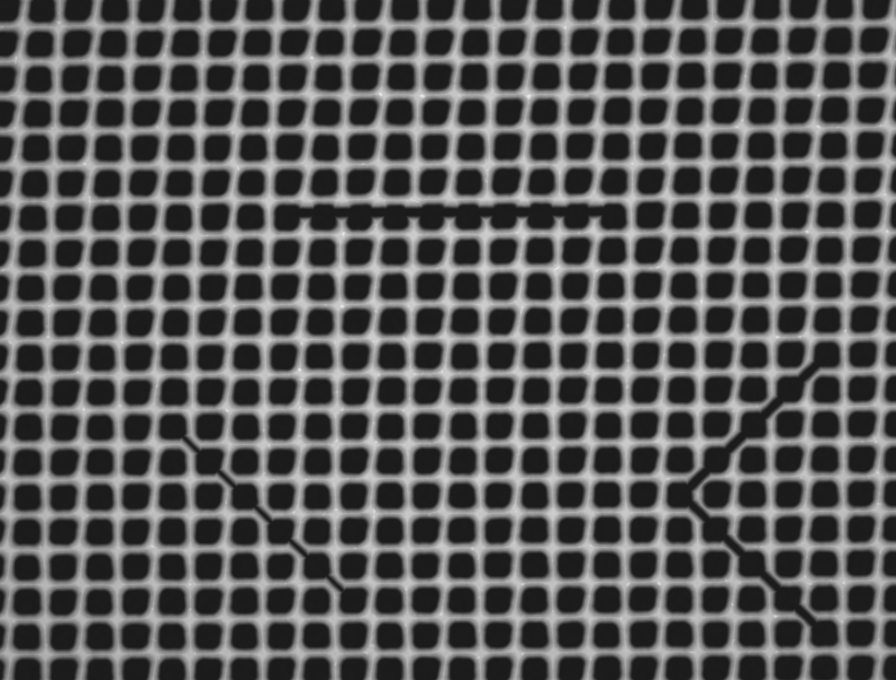
Give the GLSL for this pattern, as a WebGL 2 fragment shader.

```glsl
#version 300 es
precision highp float;
// Pale woven mesh with dark rounded openings and a few cut strands.

#define PITCH vec2(0.0533, 0.0513)    // spacing of openings, in canvas heights
#define ORIGIN vec2(0.0490, 0.6787)   // centre of opening (0, 0)
#define HALF_SIZE vec2(0.0193, 0.0191)
#define CORNER 0.0122
#define TAPER 3.6
#define WOBBLE 0.0013
#define SOFTNESS 0.0037
#define GRAIN 0.035
#define DARK vec3(0.108)
#define WIRE_EDGE 0.49
#define WIRE_RIDGE 0.775

uniform vec2 u_resolution;
out vec4 outColor;

vec2 hash2(vec2 p) {
    vec3 q = fract(p.xyx * vec3(0.1031, 0.1030, 0.0973));
    q += dot(q, q.yzx + 33.33);
    return fract((q.xx + q.yz) * q.zy);
}

float gradientDot(vec2 corner, vec2 offset) {
    return dot(hash2(corner) * 2.0 - 1.0, offset);
}

float gradientNoise(vec2 p) {
    vec2 i = floor(p), f = fract(p);
    vec2 w = f * f * f * (f * (f * 6.0 - 15.0) + 10.0);
    vec2 e = vec2(1.0, 0.0);
    return mix(mix(gradientDot(i, f), gradientDot(i + e, f - e), w.x),
               mix(gradientDot(i + e.yx, f - e.yx), gradientDot(i + 1.0, f - 1.0), w.x), w.y);
}

// Distance to a rounded opening whose taper alternates by column.
float openingDistance(vec2 grid, vec2 id) {
    vec2 jitter = hash2(id + 57.0) - 0.5;
    vec2 f = (grid - id) * PITCH - jitter * 0.0012;
    float oddColumn = mod(id.x, 2.0), oddRow = mod(id.y, 2.0);
    f.x -= f.y * (0.09 * oddColumn + 0.04 * (oddRow - 0.5));
    f.x *= 1.0 + TAPER * (1.0 - 2.0 * oddColumn) * f.y;
    vec2 q = abs(f) - HALF_SIZE - jitter.yx * 0.0010 + CORNER;
    return length(max(q, 0.0)) + min(max(q.x, q.y), 0.0) - CORNER;
}

// Distance to a cut running between two grid positions.
float cutDistance(vec2 grid, vec2 a, vec2 b, float radius) {
    vec2 p = (grid - a) * PITCH, s = (b - a) * PITCH;
    return length(p - s * clamp(dot(p, s) / dot(s, s), 0.0, 1.0)) - radius;
}

void main() {
    vec2 p = gl_FragCoord.xy / u_resolution.y;
    vec2 uv = gl_FragCoord.xy / u_resolution;

    // Slightly leaning, bowed grid
    vec2 q = p - ORIGIN;
    q -= vec2(0.033 * q.y + 0.029 * q.y * q.y, 0.0042 * q.x);
    vec2 grid = q / PITCH;
    vec2 cell = floor(grid + 0.5);

    // Nearest opening
    float d = 1.0;
    for (int y = -1; y <= 1; y++)
        for (int x = -1; x <= 1; x++)
            d = min(d, openingDistance(grid, cell + vec2(x, y)));

    // Cut strands: one level, one slanted, one chevron
    float cut = cutDistance(grid, vec2(6.9, 0.13), vec2(16.0, 0.13), 0.0078);
    cut = min(cut, cutDistance(grid, vec2(4.0, -6.0), vec2(8.7, -10.7), 0.0036));
    cut = min(cut, cutDistance(grid, vec2(22.0, -4.0), vec2(18.05, -8.0), 0.0070));
    cut = min(cut, cutDistance(grid, vec2(18.05, -8.0), vec2(22.0, -12.0), 0.0062));
    d = min(d, cut) + WOBBLE * gradientNoise(p * 65.0);

    // Rounded wire shading with over-under weave
    float ridge = smoothstep(0.0, 0.0115, d);
    float wire = mix(WIRE_EDGE, WIRE_RIDGE, ridge);
    wire += 0.022 * cos(3.14159 * grid.x) * cos(3.14159 * grid.y);

    // Mottling, small glints and uneven light
    wire += GRAIN * (gradientNoise(p * 45.0) + gradientNoise(p * 170.0));
    wire += 0.14 * ridge * smoothstep(0.25, 0.6, gradientNoise(p * 110.0 + 9.0));
    vec2 away = uv - vec2(0.55, 0.54);
    wire *= 1.03 - 0.30 * dot(away, away);

    // Soft opening edge
    float soft = max(SOFTNESS, 0.75 / u_resolution.y);
    float cover = smoothstep(-soft, soft, d);
    vec3 dark = DARK + 0.008 * gradientNoise(p * 90.0);
    outColor = vec4(mix(dark, vec3(wire), cover), 1.0);
}
```
